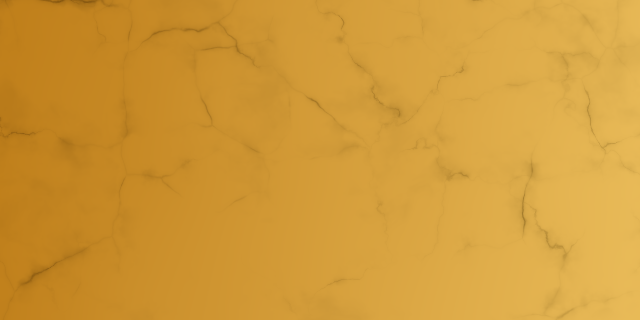
A WebGL 1 fragment shader for this texture:

```glsl
precision highp float;
// Golden marble: a smooth amber gradient, brighter to the right, with sparse
// brown veins. Veins are warped Voronoi cell borders, broken up by noise into
// faint soft threads, with short crinkled dark stretches and smoky wisps.

uniform vec2 u_resolution;

const vec3 AMBER_DARK = vec3(0.755, 0.503, 0.108);
const vec3 AMBER_LIGHT = vec3(0.910, 0.728, 0.342);
const vec3 VEIN_TINT = vec3(0.54, 0.50, 0.28);

float hash(vec2 p) {
  return fract(sin(dot(p, vec2(127.1, 311.7))) * 43758.5453);
}

vec2 hash2(vec2 p) {
  return vec2(hash(p), hash(p + 37.3));
}

float noise(vec2 p) {
  vec2 cell = floor(p);
  vec2 f = fract(p);
  f = f * f * (3.0 - 2.0 * f);
  float low = mix(hash(cell), hash(cell + vec2(1.0, 0.0)), f.x);
  float high = mix(hash(cell + vec2(0.0, 1.0)), hash(cell + 1.0), f.x);
  return mix(low, high, f.y);
}

// Layered noise, about 0 to 1
float fbm(vec2 p) {
  float sum = 0.0;
  float weight = 0.5;
  for (int i = 0; i < 5; i++) {
    sum += weight * noise(p);
    p = mat2(1.6, 1.2, -1.2, 1.6) * p + 7.7;
    weight *= 0.5;
  }
  return sum / 0.97;
}

vec2 warp(vec2 p) {
  return vec2(fbm(p), fbm(p + 19.4)) - 0.5;
}

// Distance to the nearest Voronoi border, in cell units
float cellBorder(vec2 p) {
  vec2 base = floor(p);
  vec2 nearest = vec2(0.0);
  float best = 9.0;
  for (int y = -1; y <= 1; y++) {
    for (int x = -1; x <= 1; x++) {
      vec2 cell = base + vec2(float(x), float(y));
      vec2 toSite = cell + hash2(cell) - p;
      float d = dot(toSite, toSite);
      if (d < best) { best = d; nearest = toSite; }
    }
  }
  float border = 9.0;
  for (int y = -2; y <= 2; y++) {
    for (int x = -2; x <= 2; x++) {
      vec2 cell = base + vec2(float(x), float(y));
      vec2 toSite = cell + hash2(cell) - p;
      vec2 gap = toSite - nearest;
      if (dot(gap, gap) > 0.0001) {
        border = min(border, dot(0.5 * (nearest + toSite), normalize(gap)));
      }
    }
  }
  return border;
}

// Vein darkness: scale sets cells per canvas height, crinkle the jaggedness
float veins(vec2 p, float scale, float crinkle, float seed) {
  vec2 bent = p + 0.28 * warp(p * 2.2 + seed);
  float rough = smoothstep(0.35, 0.65, noise(p * 3.0 + seed + 5.0));
  bent += crinkle * mix(0.25, 1.0, rough) * warp(p * 17.0 + seed);
  float d = cellBorder(bent * scale + seed) / scale;

  float presence = smoothstep(0.40, 0.66, fbm(p * 2.8 + seed + 11.0));
  float strength = smoothstep(0.50, 0.74, fbm(p * 9.0 + seed + 23.0));
  float core = exp(-pow(d / 0.0030, 2.0)) * (0.10 + 0.75 * strength);
  float halo = exp(-d / 0.010) * (0.08 + 0.20 * strength);
  float wisp = exp(-d / 0.028) * smoothstep(0.50, 0.75, fbm(p * 15.0 + seed));
  return presence * (0.50 * core + halo + 0.24 * wisp);
}

void main() {
  vec2 p = gl_FragCoord.xy / u_resolution.y;
  vec2 uv = gl_FragCoord.xy / u_resolution;

  // Amber ground with very faint clouding
  float cloud = noise(p * 2.2 + 3.0) + 0.5 * noise(p * 4.6 + 8.0) - 0.75;
  float tone = uv.x + 0.08 * (0.5 - uv.y) + 0.06 * cloud;
  vec3 color = mix(AMBER_DARK, AMBER_LIGHT, clamp(tone, 0.0, 1.0));

  // Main veins, then a finer and fainter net
  float dark = 0.75 * veins(p, 2.3, 0.10, 4.0);
  dark += 0.5 * veins(p, 3.6, 0.07, 31.0);

  // Blurred smoky stains
  float smoke = smoothstep(0.58, 0.84, fbm(p * vec2(5.0, 6.0) + warp(p * 4.0) + 51.0));
  dark += 0.09 * smoke;

  color *= mix(vec3(1.0), VEIN_TINT, clamp(dark, 0.0, 0.7));
  gl_FragColor = vec4(color, 1.0);
}
```
